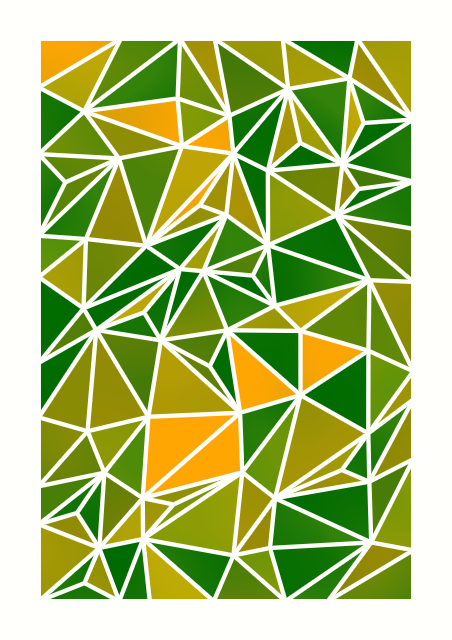
Reproduce this background procedurally as a WebGL 2 fragment shader.

```glsl
#version 300 es
precision highp float;
// Framed mosaic of irregular green, olive and orange triangles parted by white lines.

#define MARGIN 0.064      // white frame, in canvas heights
#define ROWS 9.0          // mesh rows inside the frame
#define JITTER 0.37       // vertex displacement in mesh cells, below 0.5
#define LINE_WIDTH 0.0068 // gap between triangles, in canvas heights
#define SPLIT_SHARE 0.24  // share of large triangles cut in three
#define CLUSTERING 0.5    // pull of neighbours towards one colour
#define SEED vec2(17.0, 43.0)

uniform vec2 u_resolution;
out vec4 fragColor;

const vec3 WHITE = vec3(1.0, 1.0, 0.99);

struct Triangle { vec2 a, b, c, seed; float inside; };

vec2 hash2(vec2 p) {
    vec3 q = fract(p.xyx * vec3(0.1031, 0.1030, 0.0973));
    q += dot(q, q.yzx + 33.33);
    return fract((q.xx + q.yz) * q.zy);
}

float gradientDot(vec2 cell, vec2 offset) {
    return dot(hash2(cell + 91.0) * 2.0 - 1.0, offset);
}

float gradientNoise(vec2 p) {
    vec2 i = floor(p), f = p - i;
    vec2 u = f * f * (3.0 - 2.0 * f);
    vec2 e = vec2(1.0, 0.0);
    float low = mix(gradientDot(i, f), gradientDot(i + e, f - e), u.x);
    float high = mix(gradientDot(i + e.yx, f - e.yx), gradientDot(i + 1.0, f - 1.0), u.x);
    return 1.2 * mix(low, high, u.y);
}

float cross2(vec2 a, vec2 b) { return a.x * b.y - a.y * b.x; }

// Twice the signed area, positive when counterclockwise
float area2(vec2 a, vec2 b, vec2 c) { return cross2(b - a, c - a); }

// Distance to the left of the line from a to b
float leftOf(vec2 p, vec2 a, vec2 b) { return cross2(b - a, p - a) / length(b - a); }

// Jittered mesh vertex; the outer ones stay on the frame
vec2 meshVertex(vec2 id, vec2 cells, vec2 panel) {
    vec2 inner = step(0.5, id) * step(id + 0.5, cells);
    vec2 shift = (hash2(id + SEED) * 2.0 - 1.0) * JITTER * inner;
    return (id + shift) / cells * panel;
}

// Keeps the triangle in which p lies deepest
void keepDeepest(vec2 p, vec2 a, vec2 b, vec2 c, vec2 seed, inout Triangle best) {
    float inside = min(leftOf(p, a, b), min(leftOf(p, b, c), leftOf(p, c, a)));
    if (inside > best.inside) best = Triangle(a, b, c, seed, inside);
}

// Colour family per triangle, with a soft drift inside it
vec3 fillColor(vec2 p, Triangle t) {
    vec2 center = (t.a + t.b + t.c) / 3.0;
    vec2 pick = hash2(t.seed + 5.0);
    vec2 turn = hash2(t.seed + 12.0);
    float tone = pick.x + CLUSTERING * gradientNoise(center * 3.5 + SEED);
    vec2 along = vec2(cos(6.2832 * turn.x), sin(6.2832 * turn.x));
    float drift = pick.y + 3.0 * dot(p - center, along) + 0.4 * gradientNoise(p * 9.0);
    drift = clamp(drift, 0.0, 1.0);
    float shade = mix(0.88, 1.08, turn.y);

    if (tone < 0.31) return mix(vec3(0.0, 0.42, 0.0), vec3(0.20, 0.51, 0.04), drift * drift);
    if (tone < 0.58) return mix(vec3(0.30, 0.53, 0.03), vec3(0.58, 0.59, 0.02), drift) * shade;
    if (tone < 0.90) return mix(vec3(0.58, 0.58, 0.02), vec3(0.74, 0.64, 0.02), drift) * shade;
    return mix(vec3(0.86, 0.63, 0.01), vec3(1.0, 0.65, 0.01), smoothstep(0.0, 0.5, drift));
}

void main() {
    fragColor = vec4(WHITE, 1.0);
    float px = 1.0 / u_resolution.y;
    float border = MARGIN - 0.5 * LINE_WIDTH;
    vec2 p = gl_FragCoord.xy * px - border;
    vec2 panel = u_resolution * px - 2.0 * border;
    if (any(lessThan(p, vec2(0.0))) || any(greaterThan(p, panel))) return;

    vec2 cells = vec2(max(1.0, round(ROWS * panel.x / panel.y)), ROWS);
    vec2 corner = floor(p / panel * cells - 0.5);
    Triangle best = Triangle(vec2(0.0), vec2(0.0), vec2(0.0), vec2(0.0), 0.0);

    // Four mesh cells can hold p; each is a quad cut along its better diagonal
    for (int k = 0; k < 4; k++) {
        vec2 id = corner + vec2(k & 1, k >> 1);
        if (any(lessThan(id, vec2(0.0))) || any(greaterThan(id, cells - 0.5))) continue;
        vec2 a = meshVertex(id, cells, panel);
        vec2 b = meshVertex(id + vec2(1.0, 0.0), cells, panel);
        vec2 c = meshVertex(id + 1.0, cells, panel);
        vec2 d = meshVertex(id + vec2(0.0, 1.0), cells, panel);
        float cutAC = min(area2(a, b, c), area2(a, c, d));
        float cutBD = min(area2(a, b, d), area2(b, c, d));
        if (cutBD > cutAC) { vec2 first = a; a = b; b = c; c = d; d = first; }
        keepDeepest(p, a, b, c, id + SEED, best);
        keepDeepest(p, a, c, d, id + SEED + 37.0, best);
    }

    // Some large triangles are cut in three around an inner point
    vec2 h = hash2(best.seed + 71.0);
    float cellArea = panel.x * panel.y / (cells.x * cells.y);
    if (h.x < SPLIT_SHARE && area2(best.a, best.b, best.c) > 0.9 * cellArea) {
        Triangle whole = best;
        vec2 m = mix(mix(whole.a, whole.b, mix(0.35, 0.65, h.y)), whole.c, 0.34);
        best.inside = 0.0;
        keepDeepest(p, whole.a, whole.b, m, whole.seed + 101.0, best);
        keepDeepest(p, whole.b, whole.c, m, whole.seed + 202.0, best);
        keepDeepest(p, whole.c, whole.a, m, whole.seed + 303.0, best);
    }

    // Half a line width is left white along every side
    float cover = clamp((best.inside - 0.5 * LINE_WIDTH) / px + 0.5, 0.0, 1.0);
    if (cover > 0.0) fragColor.rgb = mix(WHITE, fillColor(p, best), cover);
}
```
